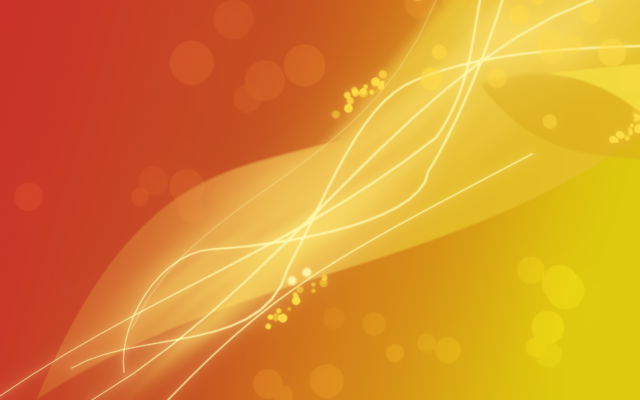
Reproduce this background procedurally as a Shadertoy shader.

```glsl
// Glowing ribbons of light sweep diagonally across a red-to-yellow backdrop.
// Veils lie between cubic edges, strands are distances to cubic curves,
// and hashed loops scatter the soft discs and sparkles.

const vec3 RED = vec3(.79, .2, .16), RUST = vec3(.77, .3, .13);
const vec3 AMBER = vec3(.83, .51, .1), GOLD = vec3(.87, .79, .05);
const vec3 HONEY = vec3(.89, .56, .23), YELLOW = vec3(.9, .75, .16);
const vec3 STRAW = vec3(.97, .85, .38), CREAM = vec3(1., .96, .65);
const vec3 SPARK = vec3(1., .86, .27);

float hash(vec2 p) {
  return fract(sin(dot(p, vec2(127.1, 311.7))) * 43758.5);
}

float noise(vec2 p) {
  vec2 i = floor(p), f = fract(p), e = vec2(1, 0);
  f = f * f * (3. - 2. * f);
  return mix(mix(hash(i), hash(i + e), f.x),
             mix(hash(i + e.yx), hash(i + 1.), f.x), f.y);
}

// Soft step across zero
float edge(float d, float soft) {
  return smoothstep(-soft, soft, d);
}

// Cubic through four evenly spaced values, t from 0 to 1
float cubic(float t, vec4 v) {
  float u = 3. * t, a = u - 1., b = u - 2., c = u - 3.;
  return dot(v, vec4(-a * b * c / 6., u * b * c / 2., -u * a * c / 2., u * a * b / 6.));
}

// Distance to the curve through four points
float curve(vec2 p, vec4 xs, vec4 ys) {
  float dist = 9.;
  vec2 a = vec2(xs.x, ys.x);
  for (int i = 1; i <= 14; i++) {
    float t = float(i) / 14.;
    vec2 b = vec2(cubic(t, xs), cubic(t, ys)), d = b - a;
    dist = min(dist, length(p - a - d * clamp(dot(p - a, d) / dot(d, d), 0., 1.)));
    a = b;
  }
  return dist;
}

// Bright core with a halo
float strand(float dist, float width, float px) {
  return .65 * edge(width - dist, px) + .16 * exp(-dist / .013);
}

// Hashed discs scattered along the line from a to b
float scatter(vec2 p, vec2 a, vec2 b, float spread, vec2 radii, float seed) {
  float sum = 0.;
  for (int i = 0; i < 14; i++) {
    vec2 k = vec2(i, seed);
    vec2 c = mix(a, b, (k.x + .5) / 14.) + spread * (vec2(hash(k), hash(k + 7.3)) - .5);
    float r = mix(radii.x, radii.y, hash(k + 3.1)), d = length(p - c);
    sum += edge(r - d, .003) * (.4 + .6 * hash(k + 5.7)) + .2 * exp(-d / r);
  }
  return min(sum, 1.);
}

void mainImage(out vec4 fragColor, in vec2 fragCoord) {
  float px = 1. / iResolution.y;
  vec2 p = fragCoord / iResolution.xy * vec2(1.6, 1);

  // Backdrop with faint discs
  float s = p.x / 1.6 + .18 * (.5 - p.y);
  vec3 col = mix(RED, RUST, smoothstep(-.1, .38, s));
  col = mix(col, AMBER, smoothstep(.32, .64, s));
  col = mix(col, GOLD, smoothstep(.56, 1., s));
  col += vec3(.05, .06, .02) * (scatter(p, vec2(.1, .4), vec2(.95), .45, vec2(.02, .06), 2.)
    + scatter(p, vec2(.7, .1), vec2(1.5, .3), .3, vec2(.02, .05), 5.));

  // Broad veil
  float top = cubic((p.x - .135) / .785, vec4(.1, .47, .6, .68));
  float base = cubic((p.x - .3) / 1.3, vec4(.12, .287, .432, .66));
  float shoulder = 1.24 * p.x - .38;
  float veil = max(edge(top - p.y, .006), edge(shoulder - p.y, .05)) * edge(p.y - base, .005);
  vec3 tint = mix(HONEY, YELLOW, smoothstep(.6, 1.15, p.x));
  col = mix(col, tint, veil * mix(.35, .85, smoothstep(.2, .85, p.x)));

  // Streaked light along the beam
  vec2 q = p - vec2(.75, .47);
  float along = dot(q, vec2(.79, .61)), across = dot(q, vec2(-.61, .79));
  float bend = across + .03 * sin(along * 5.);
  float streak = .6 * noise(vec2(along * 2., bend * 16.)) + .4 * noise(vec2(along * 3., bend * 45.));
  float beam = exp(-across * across / .017) * smoothstep(-.85, -.15, along);
  col = mix(col, STRAW, beam * mix(.35, 1., streak) * mix(.55, 1., veil));
  float low = (across + .07) / .045;
  low = exp(-low * low) * edge(along + .55, .25) * edge(.35 - along, .25);
  col = mix(col, STRAW, .6 * low * (.3 + streak));
  col = mix(col, STRAW, .5 * veil * exp(-dot(q, q) / .035));

  // Folded leaf, bright wedge and upper right glow
  float fold = (p.x - 1.2) / .4;
  float under = p.y - cubic(fold, vec4(.79, .665, .617, .6));
  float crease = p.y - cubic(fold, vec4(.79, .815, .795, .72));
  float leaf = edge(under, .005) * edge(-crease, .01) * edge(fold, .04);
  float wedge = edge(crease, .004) * edge(.68 + .1 * p.x - p.y, .004) * edge(p.x - 1.38, .02);
  col = mix(col, vec3(.86, .67, .1), .55 * leaf);
  col = mix(col, vec3(.96, .87, .24), .8 * wedge);
  vec2 g = (p - vec2(1.31, .9)) / vec2(.17, .09);
  col = mix(col, STRAW, .75 * exp(-dot(g, g)) * (.5 + noise(p * 12.)));

  // Flowing strands, joined end to end
  float rise = min(curve(p, vec4(.18, .38, .59, .72), vec4(.08, .14, .19, .33)),
    min(curve(p, vec4(.72, .82, .92, 1.04), vec4(.33, .53, .7, .8)),
        curve(p, vec4(1.04, 1.21, 1.4, 1.6), vec4(.8, .85, .875, .885))));
  float loop = min(curve(p, vec4(.31, .33, .41, .53), vec4(.07, .2, .32, .377)),
    min(curve(p, vec4(.53, .76, .97, 1.07), vec4(.377, .406, .47, .57)),
        curve(p, vec4(1.07, 1.135, 1.2, 1.256), vec4(.57, .69, .84, 1))));
  float sweep = min(curve(p, vec4(0, .37, .73, 1.09), vec4(.01, .23, .42, .656)),
    curve(p, vec4(1.09, 1.15, 1.18, 1.2), vec4(.656, .77, .885, 1)));
  float ray = curve(p, vec4(.23, .67, 1.06, 1.48), vec4(0, .35, .73, 1));
  float rim = curve(p, vec4(.33, .56, .85, 1.09), vec4(.18, .45, .667, 1));
  float keel = curve(p, vec4(.42, .67, .94, 1.33), vec4(0, .23, .406, .615));
  float w = mix(.001, .0032, smoothstep(.2, .75, p.x));
  float light = strand(rise, w, px) + strand(loop, w, px) + strand(sweep, w, px)
    + strand(ray, w, px) + .4 * strand(rim, .0015, px) + strand(keel, .002, px);
  col = mix(col, CREAM, min(light, 1.));

  // Soft discs, sparkle clusters and two flares
  col = mix(col, SPARK, .6 * scatter(p, vec2(1.1, .95), vec2(1.6, .8), .32, vec2(.018, .036), 11.));
  vec2 size = vec2(.004, .011);
  float sparks = scatter(p, vec2(.85, .72), vec2(.965, .82), .035, size, 3.)
    + scatter(p, vec2(.66, .18), vec2(.81, .315), .03, size, 8.)
    + scatter(p, vec2(1.54, .64), vec2(1.6, .71), .03, size, 6.);
  col = mix(col, SPARK, min(sparks, 1.));
  float flare = min(length(p - vec2(.73, .298)), length(p - vec2(.767, .319)));
  fragColor = vec4(mix(col, CREAM, edge(.011 - flare, .006)), 1);
}
```
